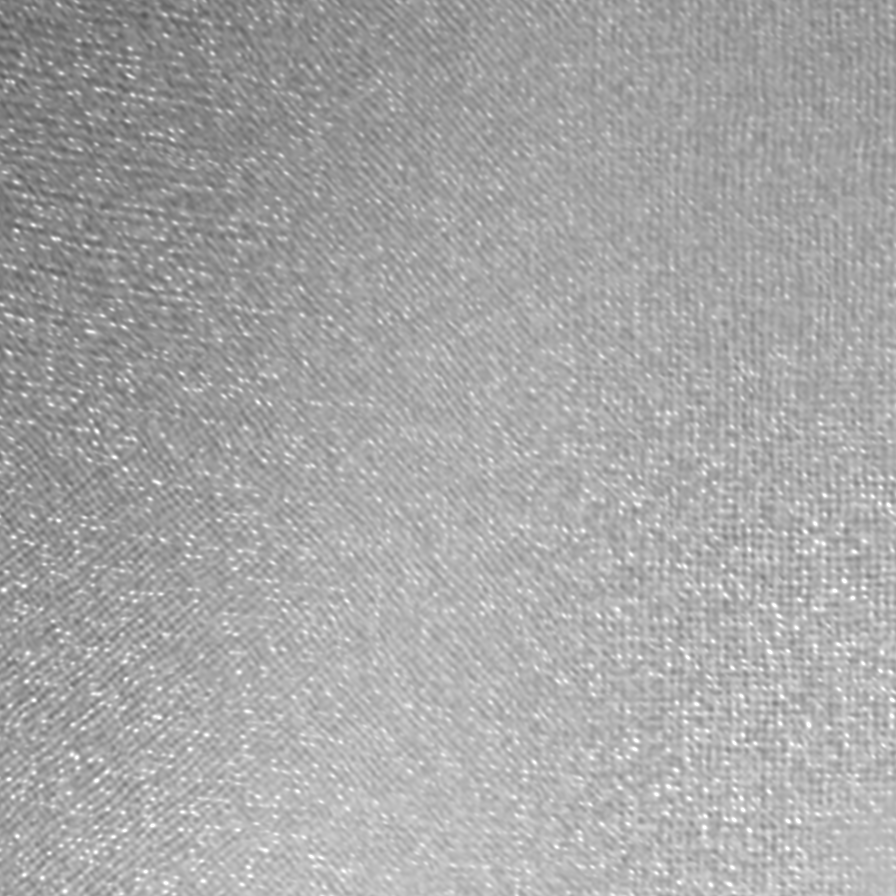
Write a three.js fragment shader that draws this texture.

```glsl
// Silvery satin knit: a soft diagonal sheen under a fine weave whose ribs turn
// from tilted rows (left) through twill (middle) to beaded columns (right).
// Sine waves make the ribs, value noise the fibres, jittered cells the glints.

varying vec2 vUv;

const float TAU = 6.2831853;
const float STITCHES = 96.0;
const float FIBRE_CELLS = 200.0;

float hash(vec2 p) {
  return fract(sin(dot(p, vec2(127.1, 311.7))) * 43758.5453);
}

float valueNoise(vec2 p) {
  vec2 cell = floor(p);
  vec2 f = fract(p);
  f = f * f * (3.0 - 2.0 * f);
  float low = mix(hash(cell), hash(cell + vec2(1.0, 0.0)), f.x);
  float high = mix(hash(cell + vec2(0.0, 1.0)), hash(cell + vec2(1.0, 1.0)), f.x);
  return mix(low, high, f.y);
}

float wave(float t) {
  return sin(TAU * t);
}

// Rows slope on the left and level out to the right; the cloth wavers a little.
vec2 drape(vec2 uv) {
  float waver = 0.008 * (valueNoise(uv * 9.0) - 0.5);
  vec2 slip = vec2(valueNoise(uv * 34.0), valueNoise(uv * 34.0 + 57.0)) - 0.5;
  float rise = 0.2 * uv.x * (1.0 - 0.5 * uv.x);
  return uv + vec2(0.0, rise) + waver + 0.004 * slip;
}

// Broad light: dark upper left, pale lower right, brighter diagonal band.
float sheen(vec2 uv) {
  float bottom = mix(0.615, 0.735, uv.x);
  float top = mix(0.465, 0.59, uv.x);
  float offset = uv.x - mix(0.34, 0.62, uv.y);
  float band = exp(-offset * offset / 0.08);
  float mottling = valueNoise(uv * 5.0 + 3.0) - 0.5;
  return mix(bottom, top, uv.y) + mix(0.085, 0.055, uv.y) * band + 0.012 * mottling;
}

// Ribs of the weave, from -1 to 1, blended by region.
float weave(vec2 cloth, float rowShare, float columnShare, float counterShare, float upper) {
  vec2 s = cloth * STITCHES;
  float twill = wave(0.78 * (s.x + s.y));
  float counterTwill = wave(0.78 * (s.y - s.x));
  float rows = wave(0.76 * s.y);
  float columns = 0.7 * wave(s.x) + mix(0.6, 0.15, upper) * wave(s.y);
  float diagonal = mix(twill + 0.25 * counterTwill, counterTwill + 0.5 * twill, counterShare);
  float beaded = mix(diagonal, columns + 0.25 * twill, columnShare);
  return mix(beaded, 0.7 * rows + 0.4 * diagonal, rowShare);
}

// Short fibre dashes, slanted along the twill or against it, from -0.5 to 0.5.
float dashes(vec2 cloth, float counterShare) {
  vec2 turned = vec2(cloth.x + cloth.y, cloth.x - cloth.y) * FIBRE_CELLS;
  float down = valueNoise(turned * vec2(0.8, 0.4));
  float up = valueNoise(turned * vec2(0.4, 0.8) + 91.0);
  return mix(down, up, counterShare) - 0.5;
}

// Bright stitches: small slanted ellipses on the stitch grid, some much stronger.
float glints(vec2 cloth, float angle) {
  vec2 p = cloth * STITCHES;
  vec2 home = floor(p);
  vec2 along = vec2(cos(angle), sin(angle));
  vec2 across = vec2(-along.y, along.x);
  float light = 0.0;
  for (int j = -1; j <= 1; j++) {
    for (int i = -1; i <= 1; i++) {
      vec2 cell = home + vec2(float(i), float(j));
      vec2 jitter = vec2(hash(cell + 17.3), hash(cell + 41.9)) - 0.5;
      vec2 d = p - cell - 0.5 - jitter * vec2(0.6, 0.3);
      vec2 e = vec2(dot(d, along) / 0.34, dot(d, across) / 0.22);
      light += pow(hash(cell), 2.6) * exp(-dot(e, e));
    }
  }
  return light;
}

void main() {
  vec2 cloth = drape(vUv);

  // Shares of each rib direction over the cloth
  float left = 1.0 - smoothstep(0.1, 0.5, vUv.x);
  float right = smoothstep(0.45, 0.85, vUv.x);
  float upper = smoothstep(0.3, 0.8, vUv.y);
  float lowerRight = right * (1.0 - upper);
  float hem = 0.5 * (1.0 - smoothstep(0.05, 0.3, vUv.y)) * smoothstep(0.1, 0.35, vUv.x);
  float rowShare = max(left * smoothstep(0.4, 0.7, vUv.y), hem * (1.0 - 0.5 * right));
  float counterShare = left * (1.0 - smoothstep(0.25, 0.65, vUv.y));

  // Relief is strongest at the left and lower right, calm in the far corner
  float calm = 1.0 - smoothstep(0.03, 0.12, length(vUv - vec2(1.0, 0.05)));
  float relief = (0.8 + 0.25 * left + 0.4 * lowerRight) * (1.0 - 0.6 * calm);
  float sparkleGain = 0.21 + 0.2 * left + 0.19 * lowerRight - 0.06 * right * upper;

  float patches = 0.5 + valueNoise(cloth * 48.0);
  float ribs = weave(cloth, rowShare, right, counterShare, upper) * patches;
  float grain = valueNoise(cloth * FIBRE_CELLS) - 0.5;
  float fibres = 0.1 * grain + 0.1 * dashes(cloth, counterShare);
  float angle = mix(mix(-0.7, 0.6, counterShare), -0.2, rowShare);

  float grey = sheen(vUv);
  grey += relief * (0.044 * ribs + fibres);
  grey += sparkleGain * (1.0 - 0.5 * calm) * glints(cloth, angle);

  gl_FragColor = vec4(vec3(clamp(grey, 0.0, 1.0)), 1.0);
}
```
